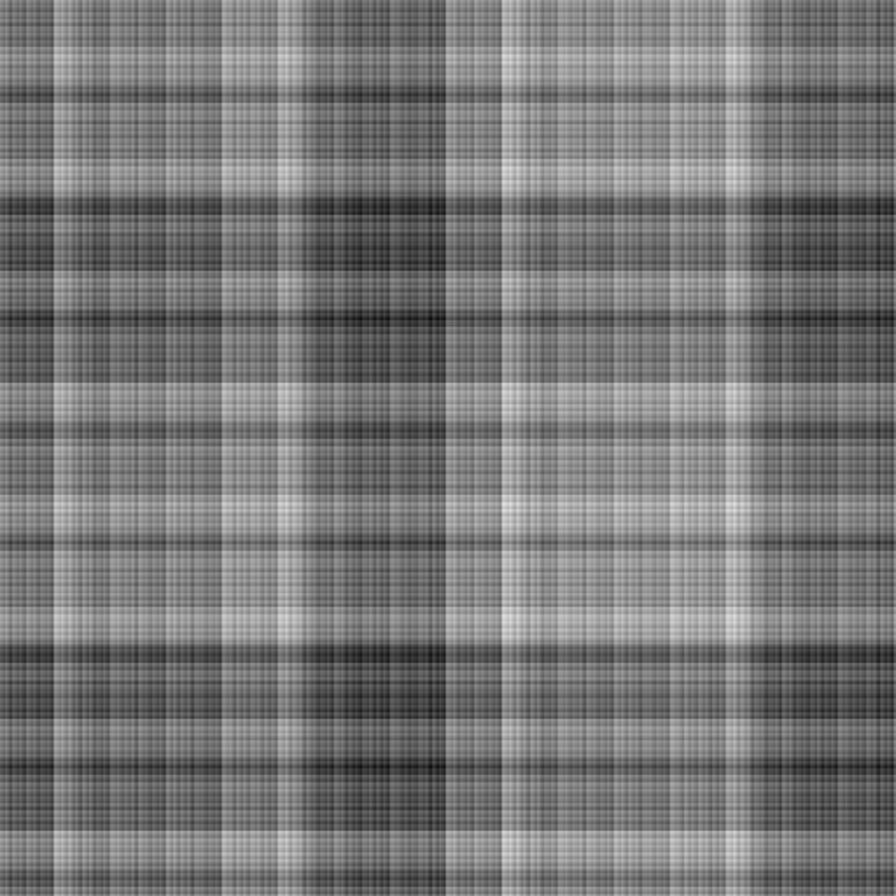
This pattern is drawn by a WebGL 1 fragment shader. Its source:

```glsl
precision highp float;

uniform vec2 u_resolution;

const float UNITS = 48.0;    // plaid units along each side
const float REPEAT = 24.0;   // the large sett repeats twice
const float THREADS = 256.0; // finest threads along each side
const float TAU = 6.2831853;

float hash(float n, float seed) {
  vec2 p = fract(vec2(n, n + seed) * vec2(0.1031, 0.1137) + seed * 0.071);
  p += dot(p, p.yx + 33.33);
  return fract((p.x + p.y) * p.x);
}

// 1 inside a repeating band, 0 outside; rise and fall soften its two edges
float band(float t, float start, float width, float period, float rise, float fall) {
  float margin = 0.5 * (period - width);
  float x = mod(t - start + margin, period) - margin;
  return smoothstep(-rise, rise, x) * (1.0 - smoothstep(-fall, fall, x - width));
}

// Bright at each start, fading until the next one
float fade(float t, float start, float period, float soft) {
  float f = fract((t - start) / period);
  return 0.5 - min(f, (1.0 - f) * period / soft);
}

float rib(float x, float count, float phase) {
  return cos(TAU * (count * x + phase));
}

// Uneven threads, wrapping after count
float threadNoise(float t, float count, float seed) {
  float i = floor(t);
  float blend = smoothstep(0.25, 0.75, t - i);
  float a = hash(mod(i, count), seed);
  float b = hash(mod(i + 1.0, count), seed);
  return mix(a, b, blend) - 0.5;
}

// Regular ribs, each twice as fine as the last, over slightly uneven yarn
float weave(float x, float seed) {
  float ribs = 0.016 * rib(x, 32.0, 0.85) + 0.023 * rib(x, 64.0, 0.8);
  ribs += 0.040 * rib(x, 128.0, 0.0) + 0.010 * rib(x, 256.0, 0.25);
  float yarn = 0.035 * threadNoise(x * THREADS, THREADS * 0.5, seed);
  float wear = 0.020 * threadNoise(x * THREADS, THREADS, seed + 5.0);
  return ribs + yarn + wear;
}

float warpTone(float t, float soft) {
  float tone = 0.05 + 0.065 * fade(t, 2.875, 3.0, soft);
  // Highlights and the broad shaded part of each sett
  tone += 0.085 * band(t, 2.875, 1.1, REPEAT, soft, 0.4);
  tone += 0.02 * band(t, 11.875, 3.0, REPEAT, soft, soft);
  tone += 0.07 * band(t, 14.875, 1.3, REPEAT, soft, 0.5);
  tone -= 0.08 * band(t, 16.5, 7.375, REPEAT, 0.6, soft);
  tone -= 0.05 * band(t, 17.875, 6.0, REPEAT, 0.3, soft);
  tone -= 0.03 * band(t, -0.125, 3.0, REPEAT, soft, soft);
  // The first sett is darker than the second
  tone -= 0.045 * band(t, -0.125, 12.0, UNITS, soft, soft);
  tone -= 0.025 * band(t, -0.125, 24.0, UNITS, soft, soft);
  return tone + weave(t / UNITS, 3.0);
}

float weftTone(float t, float soft) {
  float tone = 0.025 + 0.03 * fade(t, 2.5, 3.0, soft) + 0.015 * fade(t, 2.5, 1.5, soft);
  // Paired light and dark stripes
  tone += 0.07 * band(t, 2.5, 2.0, 6.0, soft, 0.25);
  tone -= 0.085 * band(t, 4.5, 1.0, 6.0, 0.25, soft);
  // Broad shading, with a slightly lighter second sett
  tone -= 0.075 * band(t, 10.4, 10.1, REPEAT, 0.2, soft);
  tone -= 0.045 * band(t, 13.0, 1.5, REPEAT, 0.2, soft);
  tone += 0.025 * band(t, 26.5, 8.0, UNITS, soft, soft);
  return tone + weave(t / UNITS, 11.0);
}

void main() {
  vec2 uv = gl_FragCoord.xy / u_resolution;
  vec2 cloth = vec2(uv.x, 1.0 - uv.y) * UNITS;
  vec2 soft = 0.75 * UNITS / u_resolution;
  float gray = 0.465 + warpTone(cloth.x, soft.x) + weftTone(cloth.y, soft.y);
  gl_FragColor = vec4(vec3(clamp(gray, 0.0, 1.0)), 1.0);
}
```
